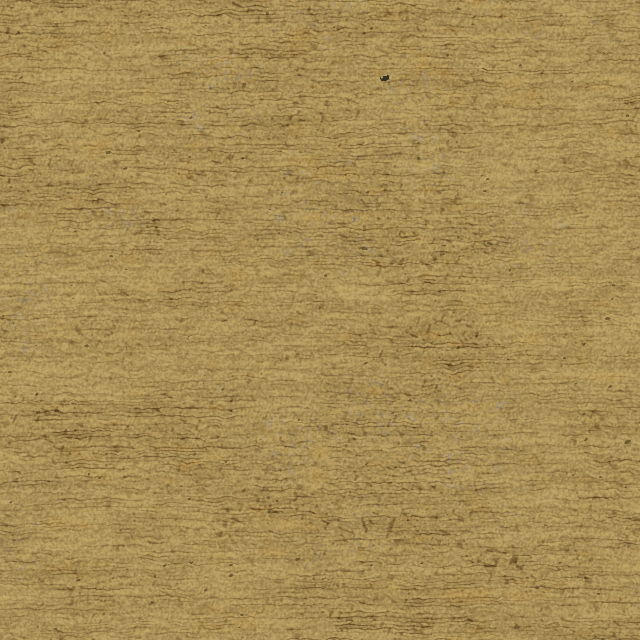
Write a three.js fragment shader that draws this texture.

```glsl
// Worn ochre book cloth: thin crinkled horizontal threads lit from above, with
// broken dark creases, crisp grain, faint brown stains and a few scattered flecks.
// Relief, creases and grain add up to one tone, which is then mapped to colour.
varying vec2 vUv;

float hash(vec2 p) {
  vec3 q = fract(vec3(p.xyx) * 0.1031);
  q += dot(q, q.yzx + 33.33);
  return fract((q.x + q.y) * q.z);
}

float noise(vec2 p) {
  vec2 cell = floor(p);
  vec2 f = fract(p);
  f = f * f * (3.0 - 2.0 * f);
  float low = mix(hash(cell), hash(cell + vec2(1.0, 0.0)), f.x);
  float high = mix(hash(cell + vec2(0.0, 1.0)), hash(cell + vec2(1.0, 1.0)), f.x);
  return mix(low, high, f.y);
}

float fbm(vec2 p) {
  float sum = 0.0;
  float weight = 0.5;
  for (int i = 0; i < 5; i++) {
    sum += weight * noise(p);
    p = mat2(1.6, 1.2, -1.2, 1.6) * p + 17.3;
    weight *= 0.5;
  }
  return sum / 0.97;
}

// Crinkled cloth surface: tilted lattices hide the grid of the noise
float height(vec2 p) {
  vec2 slant = vec2(p.x + 0.35 * p.y, p.y - 0.06 * p.x);
  return 0.6 * noise(slant * vec2(95.0, 190.0))
       + 0.4 * noise(mat2(0.8, 0.6, -0.6, 0.8) * p * 210.0 + 37.0);
}

// One tilted ragged oval at a random place in some cells of a grid
float flecks(vec2 uv, float cells, float share, float radius, float seed) {
  vec2 p = uv * cells;
  vec2 id = floor(p) + seed;
  vec2 center = 0.25 + 0.5 * vec2(hash(id + 3.1), hash(id + 8.7));
  vec2 d = (fract(p) - center) / cells;
  float tilt = 0.7 * hash(id + 5.3) - 0.1;
  d = mat2(cos(tilt), -sin(tilt), sin(tilt), cos(tilt)) * d;
  d.y *= 1.7;
  float size = radius * (0.5 + 0.5 * hash(id + 1.9));
  float wobble = radius * (noise(uv * 330.0) - 0.5);
  float oval = 1.0 - smoothstep(size - 0.001, size + 0.001, length(d) + wobble);
  return oval * step(hash(id), share);
}

void main() {
  vec2 uv = vUv;

  // Threads wander and crinkle
  vec2 cloth = uv;
  cloth.y += 0.006 * (noise(uv * vec2(6.0, 5.0)) - 0.5);
  cloth.y += 0.005 * (noise(uv * vec2(48.0, 42.0) + 13.0) - 0.5);
  cloth.y += 0.003 * (noise(uv * vec2(130.0, 110.0) + 29.0) - 0.5);

  // Faint stains and mottling
  float stain = smoothstep(0.46, 0.76, fbm(uv * vec2(4.0, 5.0) + 2.4));
  float mottle = fbm(uv * vec2(20.0, 32.0) + 9.0) - 0.5;

  // Thin creases between threads, fading in and out along their length
  float row = cloth.y * 165.0 + 0.8 * noise(cloth * vec2(5.0, 60.0));
  float edge = abs(fract(row) - 0.5);
  float crease = 1.0 - smoothstep(0.04, 0.30, edge);
  float line = floor(row);
  float breaks = noise(vec2(uv.x * 42.0 + 7.3 * line, line * 3.7));
  float lasting = noise(vec2(uv.x * 7.0, line * 1.9 + 51.0));
  crease *= smoothstep(0.30, 0.85, 0.6 * breaks + 0.4 * lasting);

  // Light from above on the relief, plus fine grain and streaks
  float relief = height(cloth) - height(cloth + vec2(-0.0006, 0.0022));
  vec2 turned = mat2(0.92, 0.39, -0.39, 0.92) * uv;
  float grain = noise(turned * 370.0 + 57.0) - 0.5;
  float streak = noise(cloth * vec2(9.0, 200.0) + 31.0) - 0.5;
  float pits = smoothstep(0.70, 0.95, noise(turned * vec2(150.0, 190.0) + 83.0));

  float tone = 0.030 + 0.13 * relief + 0.13 * grain + 0.07 * streak;
  tone -= crease * (0.11 + 0.07 * stain + 0.15 * max(mottle, 0.0));
  tone -= pits * (0.06 + 0.07 * stain + 0.25 * max(mottle, 0.0));
  tone -= 0.07 * mottle + 0.016 * stain;
  tone = min(tone, 0.07 + 0.6 * (tone - 0.07));
  tone = clamp(tone, -0.28, 0.17);
  vec3 color = vec3(0.65, 0.55, 0.33) + tone * vec3(1.0, 1.0, 0.74);

  // Slight rusty and greyish tints
  float rust = smoothstep(0.60, 0.85, fbm(uv * vec2(24.0, 44.0) + 47.0));
  float grey = smoothstep(0.72, 0.92, noise(turned * vec2(140.0, 160.0) + 19.0));
  color += rust * vec3(0.015, -0.008, -0.025);
  color += grey * smoothstep(0.5, 0.7, fbm(uv * 6.0 + 61.0)) * vec3(-0.02, 0.0, 0.07);

  // Small brown specks, a few near-black chips and pale slubs
  float specks = flecks(uv, 27.0, 0.05, 0.0042, 11.0);
  specks = max(specks, flecks(uv + 0.013, 50.0, 0.03, 0.0028, 29.0));
  color = mix(color, vec3(0.27, 0.21, 0.10), 0.6 * specks);
  color = mix(color, vec3(0.16, 0.15, 0.10), 0.9 * flecks(uv, 6.0, 0.08, 0.0085, 5.0));
  color = mix(color, vec3(0.78, 0.66, 0.38), 0.6 * flecks(uv, 7.0, 0.06, 0.0085, 43.0));

  gl_FragColor = vec4(color, 1.0);
}
```
